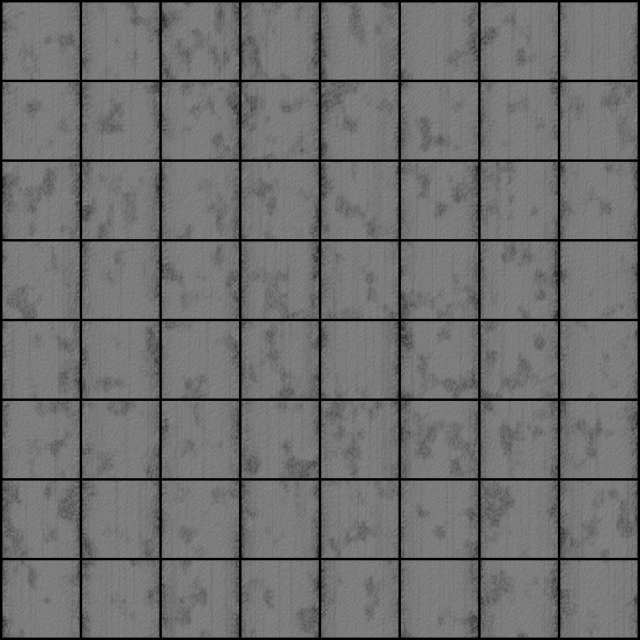
A WebGL 1 fragment shader for this pattern:

```glsl
precision highp float;

uniform vec2 u_resolution;

const float REPEATS = 8.0;
const float LINE_WIDTH = 0.0038;
const vec3 BASE_COLOR = vec3(0.492);
const vec3 LINE_COLOR = vec3(0.0);
const float GRAIN_CELLS = 64.0;     // grain cells across one tile
const float STREAK_DEPTH = 0.035;
const float WEAVE_DEPTH = 0.010;
const float RELIEF_DEPTH = 0.045;
const float EDGE_REACH = 0.075;     // wear falloff, in tile widths
const float EDGE_DEPTH = 0.21;
const float STAIN_DEPTH = 0.11;

float hash(vec2 p) {
  return fract(sin(dot(p, vec2(12.9898, 78.233))) * 43758.5453);
}

float noise(vec2 p) {
  vec2 cell = floor(p);
  vec2 f = fract(p);
  f = f * f * (3.0 - 2.0 * f);
  return mix(mix(hash(cell), hash(cell + vec2(1.0, 0.0)), f.x),
             mix(hash(cell + vec2(0.0, 1.0)), hash(cell + 1.0), f.x), f.y);
}

float fbm(vec2 p) {
  float sum = 0.0;
  float amplitude = 0.5;
  for (int i = 0; i < 4; i++) {
    sum += amplitude * noise(p);
    p = p * 2.03 + 17.1;
    amplitude *= 0.5;
  }
  return sum / 0.9375;
}

float wear(vec2 local, vec2 tile, vec2 seed) {
  // Each tile wears differently along its left and right sides
  float left = exp(-local.x / EDGE_REACH) * mix(0.55, 1.1, hash(tile + 3.7));
  float right = exp(-(1.0 - local.x) / EDGE_REACH) * mix(0.55, 1.1, hash(tile + 9.2));
  float patches = smoothstep(0.2, 0.75, fbm(local * vec2(6.0, 5.0) + seed));
  float speckle = mix(0.35, 1.3, noise(local * GRAIN_CELLS * vec2(0.8, 0.6) + seed));
  float edge = (left + right) * mix(0.35, 1.3, patches) * speckle;

  // Faint stains scattered over the face
  float stain = smoothstep(0.53, 0.82, fbm(local * vec2(5.0, 4.0) + seed + 31.0));
  return EDGE_DEPTH * edge + STAIN_DEPTH * stain * speckle;
}

float surface(vec2 local, vec2 tile) {
  vec2 seed = tile * 23.7 + 5.0;
  vec2 grain = local * GRAIN_CELLS;

  // Thin vertical streaks, broken along their length
  float column = noise(vec2(grain.x * 0.65, tile.x * 7.0 + tile.y * 13.0));
  float broken = noise(vec2(grain.x * 0.65, local.y * 7.0) + seed);
  float streak = smoothstep(0.62, 0.95, column) * mix(0.3, 1.0, broken);

  // Diagonal weave and embossed grain
  float weave = sin((grain.x + grain.y) * 1.5) * noise(grain * 0.15 + seed);
  vec2 slanted = grain * vec2(0.7, 0.55) + seed;
  float relief = noise(slanted) - noise(slanted + vec2(0.45, -0.45));
  float sideGain = 1.0 + 1.6 * smoothstep(0.34, 0.5, abs(local.x - 0.5));

  return WEAVE_DEPTH * weave + RELIEF_DEPTH * relief * sideGain
       - STREAK_DEPTH * streak - wear(local, tile, seed);
}

void main() {
  float side = min(u_resolution.x, u_resolution.y);
  vec2 uv = gl_FragCoord.xy / side;
  float pixel = 1.0 / side;

  // Outer lines lie fully inside the canvas
  float pitch = (1.0 - LINE_WIDTH) / REPEATS;
  vec2 grid = (uv - 0.5 * LINE_WIDTH) / pitch;
  vec2 tile = floor(grid);
  vec2 local = fract(grid);

  vec3 color = BASE_COLOR + surface(local, tile);

  vec2 distances = min(local, 1.0 - local) * pitch;
  float lineDistance = min(distances.x, distances.y) - 0.5 * LINE_WIDTH;
  float line = clamp(0.5 - lineDistance / pixel, 0.0, 1.0);
  color = mix(color, LINE_COLOR, line);

  gl_FragColor = vec4(clamp(color, 0.0, 1.0), 1.0);
}
```
